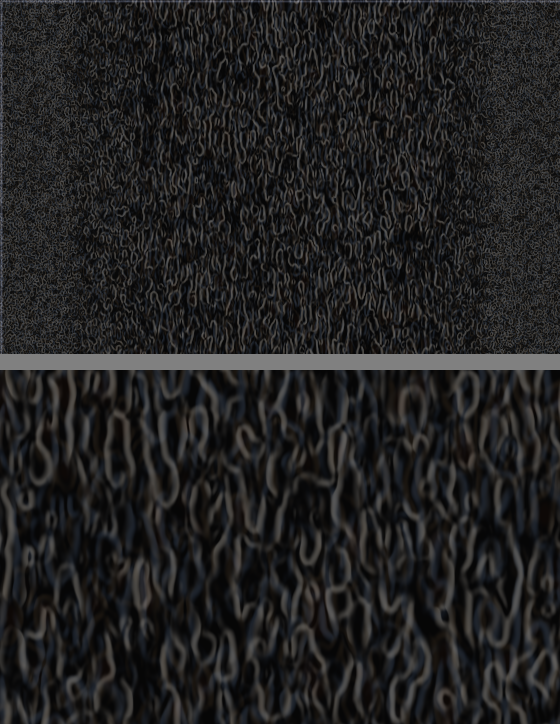
Top, the full canvas; bottom, a detail of the centre.
Reproduce this pattern procedurally as a Shadertoy shader.

```glsl
// Dim glowing contour lines on black: tall wiggly cells in the middle, fine squiggles at the sides.

vec3 hash3(vec2 cell) {
    vec3 q = fract(cell.xyx * vec3(0.1031, 0.1030, 0.0973));
    q += dot(q, q.yxz + 33.33);
    return fract((q.xxy + q.yzz) * q.zyx);
}

// Cellular noise of signed round bumps: x = value, yz = gradient per canvas unit
vec3 bumps(vec2 p, vec2 size, float seed) {
    p = p / size + seed * vec2(17.3, 41.7);
    vec2 home = floor(p);
    vec3 sum = vec3(0.0);
    for (int j = -1; j <= 1; j++)
    for (int i = -1; i <= 1; i++) {
        vec2 cell = home + vec2(i, j);
        vec3 rnd = hash3(cell + 7.0);
        vec2 d = p - cell - rnd.xy;
        float k = max(0.0, 1.0 - dot(d, d));
        sum += (rnd.z * 2.0 - 1.0) * vec3(k * k * k, -6.0 * k * k * d / size);
    }
    return sum;
}

// Blend of three grain sizes, from fine (stretch 0) to tall and coarse (stretch 1)
vec3 grainField(vec2 p, float stretch, float seed) {
    float fine = 1.0 - smoothstep(0.05, 0.55, stretch);
    float coarse = smoothstep(0.35, 1.0, stretch);
    return fine * bumps(p, vec2(0.0080, 0.0092), seed)
         + (1.0 - 0.85 * fine - 0.68 * coarse) * bumps(p, vec2(0.0105, 0.0165), seed + 3.0)
         + coarse * bumps(p, vec2(0.0150, 0.0350), seed + 6.0);
}

// Soft line where the field crosses a level, fading out on gentle slopes
float contour(vec3 field, float level, float width, float grain) {
    float slope = length(field.yz);
    float dist = abs(field.x - level) / max(slope, 1.0);
    return exp(-dist * dist / (width * width)) * smoothstep(0.1, 1.3, slope * grain);
}

void mainImage(out vec4 fragColor, in vec2 fragCoord) {
    vec2 p = fragCoord / iResolution.y;
    vec2 uv = fragCoord / iResolution.xy;

    // Grain size across the canvas
    float stretch = smoothstep(0.02, 0.34, uv.x) * (1.0 - smoothstep(0.74, 0.94, uv.x));
    float grain = mix(0.008, 0.014, stretch);
    float width = mix(0.0026, 0.0042, stretch);

    vec3 mainField = grainField(p, stretch, 1.0);
    vec3 blueField = grainField(p, stretch, 12.0);
    vec3 brownField = grainField(p, stretch, 23.0);

    // Near-black ground with faint rusty hollows
    vec3 color = mix(vec3(0.045), vec3(0.022, 0.022, 0.024), stretch);
    color += vec3(0.030, 0.010, 0.0) * smoothstep(0.35, 0.9, brownField.x) * stretch;

    // Pale main lines over dim blue, brown and grey ones
    float pale = contour(mainField, 0.05, width, grain);
    float blue = contour(blueField, 0.0, width * 1.15, grain);
    float brown = contour(brownField, 0.12, width, grain);
    float grey = contour(blueField, 0.4, width * 1.3, grain);
    float shade = 1.0 - 0.5 * pale;
    color += vec3(0.240, 0.232, 0.218) * pale * mix(0.75, 1.1, stretch);
    color += vec3(0.058, 0.080, 0.112) * blue * shade;
    color += vec3(0.075, 0.056, 0.034) * brown * shade;
    color += vec3(0.050) * grey * shade;

    // Thin bluish rim along the top and left
    vec2 rim = (vec2(p.x, 1.0 - p.y) - 0.004) / 0.0032;
    vec2 glow = exp(-rim * rim);
    color += vec3(0.17, 0.18, 0.22) * max(glow.x, glow.y);

    fragColor = vec4(color, 1.0);
}
```
